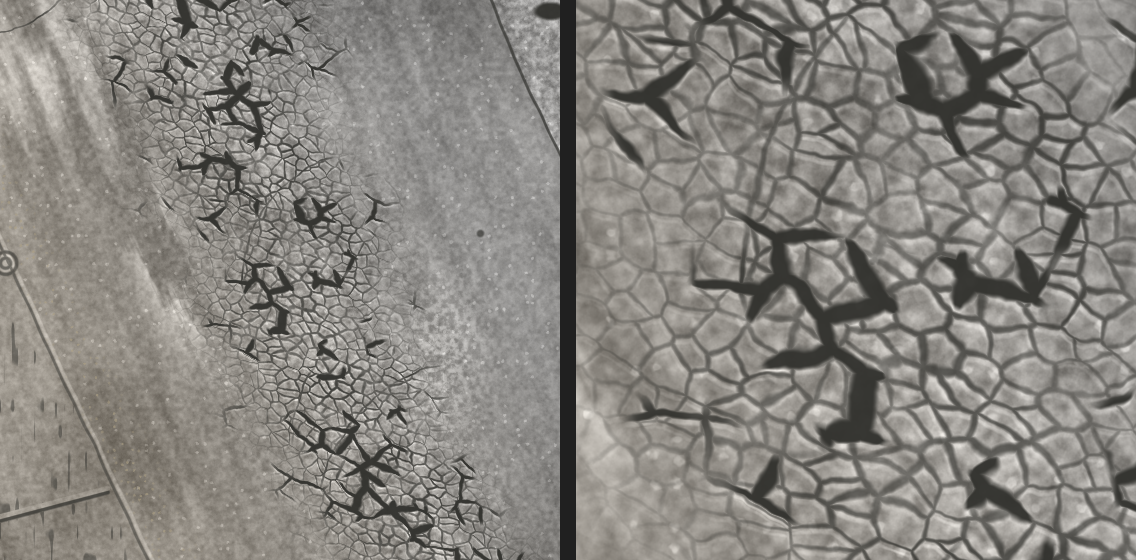
Left, the full canvas; right, a detail of the centre.
A WebGL 1 fragment shader for this texture:

```glsl
precision highp float;
uniform vec2 u_resolution;

float hash(vec2 p) {
  vec3 q = fract(p.xyx * 0.1031);
  q += dot(q, q.yzx + 33.33);
  return fract((q.x + q.y) * q.z);
}

vec2 hash2(vec2 p) { return vec2(hash(p), hash(p + 71.7)); }

float noise(vec2 p) {
  vec2 i = floor(p), f = fract(p);
  f = f * f * (3.0 - 2.0 * f);
  return mix(mix(hash(i), hash(i + vec2(1, 0)), f.x),
             mix(hash(i + vec2(0, 1)), hash(i + 1.0), f.x), f.y);
}

float fbm(vec2 p) {
  float sum = 0.0, amp = 0.533;
  for (int i = 0; i < 4; i++) {
    sum += amp * noise(p);
    p = mat2(1.6, 1.2, -1.2, 1.6) * p + 5.3;
    amp *= 0.5;
  }
  return sum;
}

// Distance to the border of an irregular cell
float cellEdge(vec2 p) {
  vec2 base = floor(p), f = fract(p), nearest = vec2(0);
  float best = 9.0, edge = 9.0;
  for (int k = 0; k < 9; k++) {
    vec2 g = vec2(mod(float(k), 3.0), floor(float(k) / 3.0)) - 1.0;
    vec2 r = g + hash2(base + g) - f;
    if (dot(r, r) < best) { best = dot(r, r); nearest = r; }
  }
  for (int k = 0; k < 9; k++) {
    vec2 g = vec2(mod(float(k), 3.0), floor(float(k) / 3.0)) - 1.0;
    vec2 r = g + hash2(base + g) - f, d = r - nearest;
    if (dot(d, d) > 0.0001) edge = min(edge, dot(0.5 * (r + nearest), normalize(d)));
  }
  return edge;
}

// Fine network plus wider open fissures, 0 to 1
float cracks(vec2 p, float amount) {
  vec2 q = p + 0.014 * (vec2(fbm(p * 32.0), fbm(p * 32.0 + 17.0)) - 0.5);
  q = mat2(0.88, 0.47, -0.47, 0.88) * q + 3.0;
  float fineWidth = amount * (0.01 + 0.13 * noise(p * 38.0));
  float fine = 1.0 - smoothstep(fineWidth * 0.3, fineWidth + 0.08, cellEdge(q * vec2(42, 58)));
  float openWidth = 0.17 * amount * smoothstep(0.4, 0.9, noise(p * 24.0));
  float open = 1.0 - smoothstep(openWidth * 0.5, openWidth + 0.035, cellEdge(q * vec2(18, 27)));
  fine *= smoothstep(0.05, 0.8, amount) * (0.3 + 0.6 * noise(p * 27.0 + 40.0));
  return max(fine, open * smoothstep(0.01, 0.06, openWidth));
}

float arc(vec2 p, vec2 centre, float radius, vec2 corner) {
  float d = abs(length(p - centre) - radius + 0.012 * (fbm(p * 28.0) - 0.5));
  float ends = smoothstep(0.0, 0.03, corner.x - p.x) * smoothstep(0.0, 0.03, p.y - corner.y);
  return ends * (1.0 - smoothstep(0.0004, 0.0028, d)) * (0.35 + 0.6 * noise(p * 30.0));
}

float segment(vec2 p, vec2 a, vec2 b) {
  vec2 d = b - a;
  return length(p - a - d * clamp(dot(p - a, d) / dot(d, d), 0.0, 1.0));
}

float blob(vec2 p, vec2 centre, vec2 size) {
  vec2 d = (p - centre) / size;
  return exp(-dot(d, d));
}

float specks(vec2 p, float share) {
  vec2 cell = floor(p);
  float d = length(fract(p) - 0.3 - 0.4 * hash2(cell)) + 0.2 * (noise(p * 5.0) - 0.5);
  return step(hash(cell + 9.0), share) * (1.0 - smoothstep(0.1, 0.3, d));
}

void main() {
  vec2 p = gl_FragCoord.xy / u_resolution;
  vec2 along = vec2(dot(p, vec2(0.92, 0.39)), dot(p, vec2(0.39, -0.92)));
  float large = fbm(p * 5.0), grain = fbm(p * 130.0);
  float streak = fbm(along * vec2(48, 8) + 30.0);
  float leftSeam = dot(p - vec2(0.02, 0.53), vec2(0.904, 0.427)) + 0.004 * (noise(p * 25.0) - 0.5);
  float rightSeam = dot(p - vec2(0.875, 1.0), vec2(0.913, 0.408)) + 0.006 * (noise(p * 18.0) - 0.5);
  float panel = 1.0 - smoothstep(-0.002, 0.002, leftSeam);
  float outer = smoothstep(-0.002, 0.002, rightSeam);

  // Weathered ground
  float across = (p.x - 0.75 + 0.42 * p.y + 0.12 * (large - 0.5)) / (0.15 + 0.05 * p.y);
  float band = exp(-across * across);
  float tone = 0.535 + 0.2 * (large - 0.5) + 0.14 * (streak - 0.5) + 0.065 * band;
  tone += (0.2 + 0.25 * max(band, outer)) * (grain - 0.5) + 0.05 * outer;
  tone -= 0.05 * blob(p, vec2(0.27, 0.28), vec2(0.14, 0.25));
  tone += 0.32 * blob(along, vec2(0.473, -0.374), vec2(0.045, 0.13)) * smoothstep(0.42, 0.68, streak);
  tone += 0.22 * blob(p, vec2(0.07, 0.88), vec2(0.16, 0.18)) * smoothstep(0.25, 0.75, streak);
  tone += 0.12 * blob(p, vec2(0.79, 0.36), vec2(0.06, 0.13)) * smoothstep(0.3, 0.7, grain);
  tone += 0.13 * specks(p * 75.0, 0.12) * (1.0 - panel);

  // Cracks with lit lower lips
  float amount = band * (0.7 + 0.6 * noise(p * 9.0));
  float crack = cracks(p, amount);
  float lip = max(cracks(p + vec2(0.001, 0.0035), amount) - crack, 0.0);
  crack = max(crack, arc(p, vec2(0.664, 0.5), 0.229, vec2(0.61, 0.47)));
  crack = max(crack, arc(p, vec2(0.867, 0.053), 0.307, vec2(0.8, 0.12)));
  crack = max(crack, arc(p, vec2(0.84, 0.19), 0.32, vec2(0.58, 0.2)));
  crack = max(crack, arc(p, vec2(-0.03, 1.13), 0.19, vec2(0.16, 0.9)));
  crack = max(crack, 0.5 * panel * smoothstep(0.82, 0.92, noise(p * vec2(130, 22))));

  // Seams, rod, rivet and hole
  crack = max(crack, 0.75 * (1.0 - smoothstep(0.001, 0.004, abs(rightSeam))));
  crack = max(crack, outer * smoothstep(0.75, 0.95, blob(p, vec2(0.985, 0.98), vec2(0.06, 0.03)) + 0.4 * (large - 0.5)));
  tone += 0.13 * (1.0 - smoothstep(0.001, 0.005, abs(leftSeam - 0.002)));
  crack = max(crack, 0.5 * (1.0 - smoothstep(0.001, 0.004, abs(leftSeam + 0.005))));
  float rod = segment(p, vec2(-0.02, 0.072), vec2(0.192, 0.128));
  float rodShade = segment(p + vec2(0.0, 0.007), vec2(-0.02, 0.072), vec2(0.192, 0.128));
  crack = max(crack, 0.75 * (1.0 - smoothstep(0.002, 0.006, rodShade)));
  float rodFace = 1.0 - smoothstep(0.003, 0.006, rod);
  crack *= 1.0 - rodFace;
  tone += 0.08 * rodFace;
  float rivet = length(p - vec2(0.01, 0.53));
  tone += 0.12 * (1.0 - smoothstep(0.014, 0.018, rivet));
  crack = max(crack, 0.6 * (1.0 - smoothstep(0.001, 0.005, min(abs(rivet - 0.02), abs(rivet - 0.009)))));
  crack = max(crack, 0.7 * (1.0 - smoothstep(0.004, 0.009, length(p - vec2(0.858, 0.583)))));

  // Grey tint: warm at lower left, cool at upper right
  float warmth = clamp(0.9 - 0.9 * p.x - 0.5 * p.y, -0.15, 0.6) + 0.3;
  vec3 color = tone + 0.03 * warmth * vec3(1.0, 0.1, -1.3) + 0.16 * lip;
  float debris = specks(p * 90.0 + 40.0, 0.35) * exp(-pow((leftSeam - 0.04) / 0.035, 2.0));
  color = mix(color, vec3(0.68, 0.63, 0.52), 0.6 * debris);
  color = mix(color, vec3(0.19, 0.19, 0.175), clamp(crack, 0.0, 1.0) * 0.95);
  gl_FragColor = vec4(color, 1.0);
}
```
